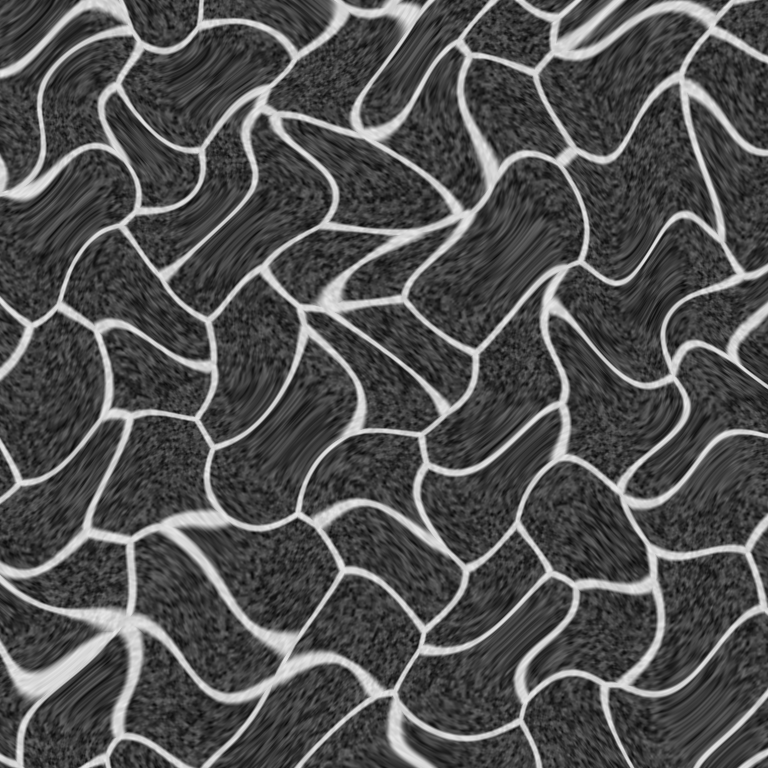
Give the GLSL for this texture, as a WebGL 2 fragment shader.

```glsl
#version 300 es
precision highp float;
// Dark grainy stone cut by a net of pale veins, sheared into diagonal flow.

#define CELLS 7.4          // vein cells per canvas
#define GRAIN 185.0        // grain specks per canvas
#define WAVES 3.7          // warp waves per canvas
#define WARP 0.036         // warp reach
#define WANDER 2.2         // irregularity of the warp phase
#define SHEAR 0.12         // lean of the whole field
#define VEIN_CORE 0.030    // solid part of a vein, in cells
#define VEIN_EDGE 0.100    // outer end of its soft rim, in cells
#define STONE 0.225        // mean stone brightness
#define STONE_GRAIN 0.36   // grain contrast on stone
#define VEIN 0.84          // mean vein brightness
#define VEIN_GRAIN 0.16    // grain contrast on veins

uniform vec2 u_resolution;
out vec4 outColor;

// Integer hash: two random values in 0..1 for each lattice point
vec2 hash2(vec2 cell) {
  uvec2 v = uvec2(ivec2(cell)) * 1664525u + 1013904223u;
  v.x += v.y * 1664525u;
  v.y += v.x * 1664525u;
  v ^= v >> 16u;
  v.x += v.y * 1664525u;
  v.y += v.x * 1664525u;
  v ^= v >> 16u;
  return vec2(v >> 8u) / 16777216.0;
}

// Two independent channels of smooth value noise
vec2 noise2(vec2 p) {
  vec2 i = floor(p), f = p - i;
  f = f * f * (3.0 - 2.0 * f);
  return mix(mix(hash2(i), hash2(i + vec2(1, 0)), f.x),
             mix(hash2(i + vec2(0, 1)), hash2(i + vec2(1, 1)), f.x), f.y);
}

// Crossed waves stretch the field along both diagonals
vec2 flow(vec2 p) {
  vec2 phase = WANDER * (2.0 * noise2(p * 3.0 + 17.0) - 1.0);
  vec2 wave = sin(6.2832 * WAVES * p.yx + phase + vec2(0.6, 2.1));
  return p - SHEAR * p.yx + WARP * wave;
}

// Gap between the nearest and second nearest cell centres
float cellGap(vec2 p) {
  vec2 base = floor(p);
  float nearest = 9.0, second = 9.0;
  for (int y = -2; y <= 2; y++) {
    for (int x = -2; x <= 2; x++) {
      vec2 cell = base + vec2(x, y);
      float d = distance(p, cell + hash2(cell + 71.0));
      second = min(second, max(nearest, d));
      nearest = min(nearest, d);
    }
  }
  return second - nearest;
}

void main() {
  vec2 p = gl_FragCoord.xy / min(u_resolution.x, u_resolution.y);
  vec2 q = flow(p);

  // Grain: one main octave and a finer one, centred on zero
  float grain = 0.75 * noise2(q * GRAIN).x
              + 0.35 * noise2(q * GRAIN * 1.7 + 400.0).y - 0.55;

  // Veins follow the borders between cells
  float vein = 1.0 - smoothstep(VEIN_CORE, VEIN_EDGE, cellGap(q * CELLS + 5.0));

  float stone = STONE + STONE_GRAIN * grain;
  float pale = VEIN + VEIN_GRAIN * grain;
  outColor = vec4(vec3(mix(stone, pale, vein)), 1.0);
}
```
